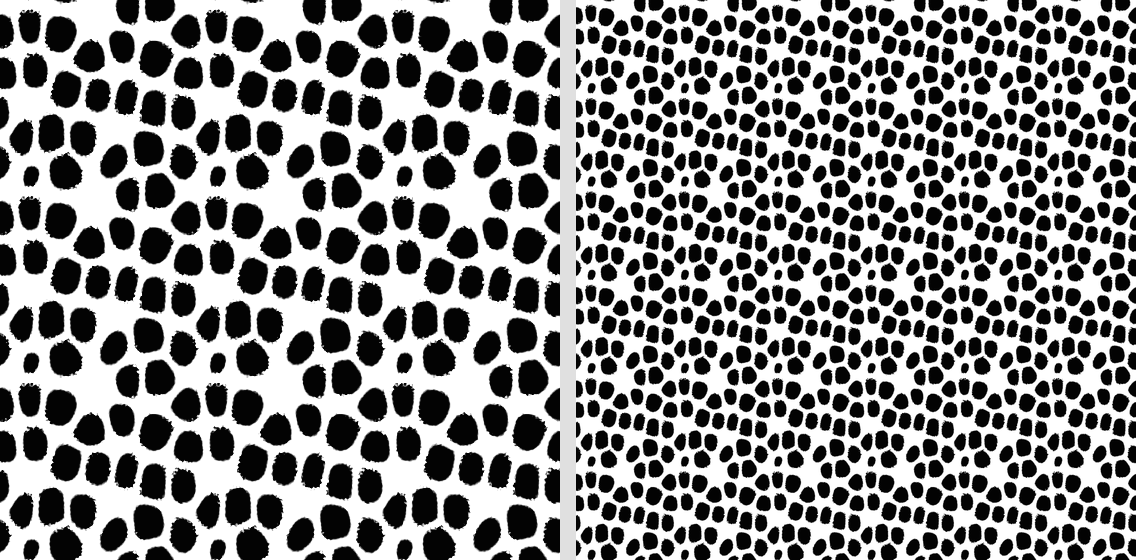
Left: one tile. Right: repeated 2 by 2.
Reproduce this pattern procedurally as a WebGL 1 fragment shader.

```glsl
precision highp float;

uniform vec2 u_resolution;

#define REPEATS 3.0
#define SPOTS 24
#define EMPTY_SPOT 20.0
#define SPECK_SPOT 18.0
#define RADIUS 0.085
#define MIN_GAP 0.035
#define ROUNDING 0.02
#define WEAR 0.02
#define SOFTNESS 0.0055
#define INK vec3(0.01)
#define PAPER vec3(1.0)

const float TAU = 6.2831853;

vec2 gradientAt(vec2 cell, float period) {
  cell = floor(mod(cell + 0.5, period));
  float h = fract(sin(dot(cell, vec2(127.1, 311.7))) * 43758.5);
  return vec2(cos(TAU * h), sin(TAU * h));
}

// Gradient noise that wraps after a whole number of cells
float wrappedNoise(vec2 p, float period) {
  vec2 i = floor(p);
  vec2 f = p - i;
  vec2 u = f * f * f * (f * (f * 6.0 - 15.0) + 10.0);
  vec2 e = vec2(1.0, 0.0);
  float a = dot(gradientAt(i, period), f);
  float b = dot(gradientAt(i + e.xy, period), f - e.xy);
  float c = dot(gradientAt(i + e.yx, period), f - e.yx);
  float d = dot(gradientAt(i + e.xx, period), f - e.xx);
  return mix(mix(a, b, u.x), mix(c, d, u.x), u.y);
}

// Periodic variation along the chain of spots, highest at index peak
float wave(float k, float cycles, float peak) {
  return cos(TAU * cycles * (k - peak) / float(SPOTS));
}

// Spots climb a sheared 6 by 4 lattice, displaced by a few harmonics
vec2 spotCenter(float k) {
  vec2 base = vec2(0.159 + k / 6.0, 0.162 + k / float(SPOTS));
  float sway = 0.022 * wave(k, 1.0, 1.9) + 0.031 * wave(k, 2.0, 7.8);
  float lift = 0.0365 * wave(k, 9.0, 1.82) + 0.0207 * wave(k, 8.0, 2.18)
             + 0.01 * wave(k, 4.0, 1.34);
  float burst = (k - 13.3) / 2.5;
  lift += exp(-burst * burst) * (0.031 + 0.05 * wave(k, 8.0, 0.0));
  return base + vec2(sway, lift);
}

// Approximate signed distance to one tilted, slightly egg-shaped spot
float spotDistance(vec2 p, float k) {
  vec2 d = p - spotCenter(k);
  d -= floor(d + 0.5);
  float tilt = 0.1 + 0.35 * wave(k, 9.0, 1.53);
  float c = cos(tilt);
  float s = sin(tilt);
  vec2 q = vec2(c * d.x + s * d.y, s * d.x - c * d.y);

  float radius = RADIUS * (1.0 + 0.09 * wave(k, 8.0, 1.2));
  if (k == SPECK_SPOT) radius *= 0.6;
  float stretch = sqrt(1.25 + 0.14 * wave(k, 8.0, 0.0)
                            + 0.1 * wave(k, 1.0, 13.5));
  float taper = 0.14 * wave(k, 7.0, 2.0);
  q.x *= 1.0 + taper * clamp(q.y / radius, -1.5, 1.5);
  q = abs(q * vec2(stretch, 1.0 / stretch)) + 0.00001;
  return pow(pow(q.x, 2.3) + pow(q.y, 2.3), 1.0 / 2.3) - radius;
}

float smoothMax(float a, float b, float k) {
  float h = max(k - abs(a - b), 0.0) / k;
  return max(a, b) + h * h * k * 0.25;
}

void main() {
  vec2 uv = gl_FragCoord.xy / u_resolution;
  vec2 p = fract(vec2(uv.x, 1.0 - uv.y) * REPEATS);

  // Nearest and second nearest spot
  float nearest = 1.0;
  float second = 1.0;
  for (int i = 0; i < SPOTS; i++) {
    float k = float(i);
    if (k == EMPTY_SPOT) continue;
    float d = spotDistance(p, k);
    second = min(second, max(nearest, d));
    nearest = min(nearest, d);
  }

  // Flatten spots that crowd each other so a paper gap remains
  float crowding = 0.5 * (nearest - second + MIN_GAP);
  float shape = smoothMax(nearest, crowding, ROUNDING);

  // Ragged edges, stronger in patches
  float patches = smoothstep(-0.1, 0.35, wrappedNoise(p * 9.0, 9.0));
  shape += WEAR * wrappedNoise(p * 64.0, 64.0) * mix(0.2, 1.0, patches);

  float edge = max(SOFTNESS, 0.75 * REPEATS / u_resolution.y);
  float paper = smoothstep(-edge, edge, shape);
  gl_FragColor = vec4(mix(INK, PAPER, paper), 1.0);
}
```
